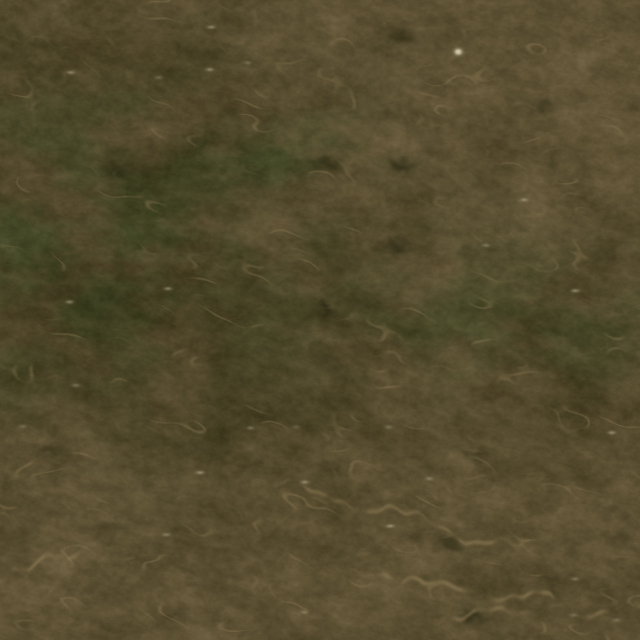
A WebGL 1 fragment shader for this texture:

```glsl
precision highp float;
// Dry grassland seen from high above: olive-brown ground with green hollows,
// fine wispy grain, pale wandering trails, dark scrub and a few bright stones.
// Layers of gradient noise form one tone value that is mapped to earth colours.
uniform vec2 u_resolution;

const vec3 DARK_EARTH = vec3(0.27, 0.237, 0.132);
const vec3 PALE_EARTH = vec3(0.44, 0.38, 0.26);
const vec3 GREEN_TINT = vec3(0.83, 0.99, 0.88);
const vec3 SCRUB = vec3(0.14, 0.14, 0.06);
const vec3 STRAW = vec3(0.56, 0.49, 0.34);
const vec3 STONE = vec3(0.80, 0.76, 0.64);

vec2 hash2(vec2 p) {
  vec3 q = fract(p.xyx * vec3(0.1031, 0.1030, 0.0973));
  q += dot(q, q.yzx + 33.33);
  return fract((q.xx + q.yz) * q.zy);
}

float cornerSlope(vec2 cell, vec2 offset) {
  float angle = 6.2832 * hash2(cell).x;
  return dot(vec2(cos(angle), sin(angle)), offset);
}

float gradientNoise(vec2 p) {
  vec2 i = floor(p), f = fract(p);
  vec2 u = f * f * f * (f * (f * 6.0 - 15.0) + 10.0);
  vec2 e = vec2(1.0, 0.0);
  float low = mix(cornerSlope(i, f), cornerSlope(i + e, f - e), u.x);
  float high = mix(cornerSlope(i + e.yx, f - e.yx), cornerSlope(i + 1.0, f - 1.0), u.x);
  return mix(low, high, u.y);
}

float fbm(vec2 p) {
  float sum = 0.0, amplitude = 1.0;
  for (int i = 0; i < 4; i++) {
    sum += amplitude * gradientNoise(p);
    p = mat2(1.6, 1.2, -1.2, 1.6) * p + 17.3;
    amplitude *= 0.6;
  }
  return sum;
}

// Soft elliptical area of influence
float glow(vec2 p, vec2 center, vec2 radius) {
  vec2 d = (p - center) / radius;
  return exp(-dot(d, d));
}

// One jittered soft spot in some of the grid cells
float scatter(vec2 p, float cells, float chance, vec2 radius, float seed) {
  vec2 cell = floor(p * cells);
  vec2 random = hash2(cell + seed);
  vec2 center = (cell + 0.3 + 0.4 * hash2(cell + seed + 51.0)) / cells;
  return step(random.x, chance) * (0.4 + 0.6 * random.y) * glow(p, center, radius);
}

// Broken, meandering line between two x positions
float trail(vec2 p, vec2 start, float endX, float slope, float width) {
  float along = p.x - start.x;
  float wander = 0.045 * gradientNoise(vec2(p.x * 9.0, start.y * 70.0))
               + 0.016 * gradientNoise(vec2(p.x * 34.0, start.x * 90.0 + 5.0));
  float d = (p.y - start.y - slope * along - wander) / width;
  float ends = smoothstep(0.0, 0.04, along) * smoothstep(0.0, 0.06, endX - p.x);
  float wear = smoothstep(-0.35, 0.3, gradientNoise(p * 32.0 + start * 40.0));
  return ends * wear * exp(-d * d);
}

// Thin curved fibres along the zero lines of noise
float wisps(vec2 p, float sharpness) {
  float ridge = 1.0 - abs(gradientNoise(p)) * sharpness;
  return smoothstep(0.0, 1.0, ridge) * smoothstep(0.1, 0.5, gradientNoise(p * 0.7 + 43.0));
}

float broadTone(vec2 p) {
  return 0.8 * glow(p, vec2(0.85, 0.85), vec2(0.38, 0.26))
       - 1.0 * glow(p, vec2(0.18, 0.65), vec2(0.32, 0.27))
       - 0.5 * glow(p, vec2(0.40, 0.42), vec2(0.20, 0.14))
       - 0.4 * glow(p, vec2(0.85, 0.46), vec2(0.25, 0.14))
       + 0.45 * glow(p, vec2(0.50, 0.0), vec2(0.90, 0.28));
}

void main() {
  vec2 p = gl_FragCoord.xy / u_resolution.y;
  vec2 warped = p + 0.025 * vec2(gradientNoise(p * 8.0), gradientNoise(p * 8.0 + 61.0));
  vec2 sloped = vec2(p.x, p.y + 0.22 * p.x);

  // Ground tone from wide patches down to fine grain
  float tone = broadTone(warped);
  tone += 1.35 * fbm(warped * vec2(5.0, 7.0) + 11.0);
  tone += 1.25 * fbm(sloped * vec2(16.0, 30.0) + 29.0);
  tone += 0.85 * fbm(p * vec2(62.0, 78.0) + 83.0);
  vec3 color = mix(DARK_EARTH, PALE_EARTH, max(0.40 + 0.25 * tone, -0.35));

  // Green hollows
  float green = glow(warped, vec2(0.12, 0.62), vec2(0.34, 0.24))
              + 0.7 * glow(warped, vec2(0.46, 0.77), vec2(0.13, 0.05))
              + 0.75 * glow(warped, vec2(0.84, 0.50), vec2(0.30, 0.10));
  green *= smoothstep(-0.45, 0.5, fbm(warped * vec2(6.0, 9.0) + 7.0));
  color *= mix(vec3(1.0), GREEN_TINT, clamp(green * 1.2, 0.0, 1.0));

  // Scrub clumps, frayed by noise, and one dark thicket near the center
  vec2 frayed = p + 0.012 * vec2(gradientNoise(p * 60.0), gradientNoise(p * 60.0 + 9.0));
  float scrub = 0.6 * scatter(frayed, 9.0, 0.16, vec2(0.020, 0.010), 3.0);
  scrub += 0.65 * glow(frayed, vec2(0.508, 0.517), vec2(0.009, 0.018));
  color = mix(color, SCRUB, clamp(scrub, 0.0, 0.8));

  // Dry straw wisps and worn trails
  float straw = 0.35 * wisps(sloped * vec2(20.0, 38.0), 9.0);
  straw += 0.65 * trail(p, vec2(0.56, 0.095), 1.05, -0.13, 0.0045);
  straw += 0.55 * trail(p, vec2(0.67, 0.030), 0.90, 0.14, 0.0040);
  straw += 0.50 * trail(p, vec2(0.42, 0.245), 0.84, -0.24, 0.0040);
  straw += 0.55 * trail(p, vec2(-0.06, 0.055), 0.18, 0.48, 0.0045);
  color = mix(color, STRAW, clamp(straw, 0.0, 0.75));

  // Small pale stones, most of them faint
  float stones = 0.5 * scatter(p, 14.0, 0.11, vec2(0.006, 0.0028), 19.0);
  stones += 1.2 * glow(p, vec2(0.716, 0.919), vec2(0.006, 0.005));
  color = mix(color, STONE, clamp(stones, 0.0, 1.0));

  gl_FragColor = vec4(color, 1.0);
}
```
